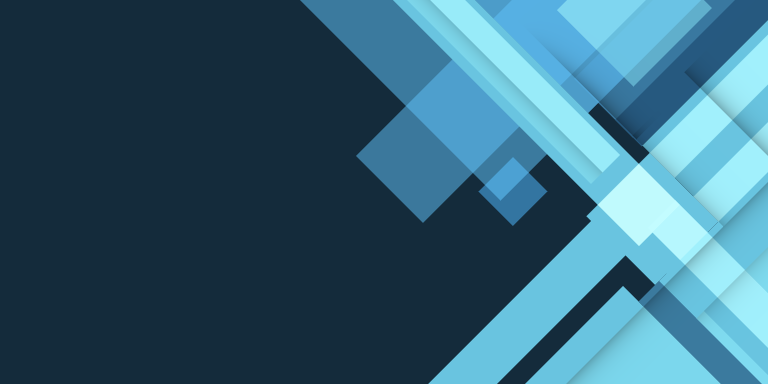
Write a Shadertoy shader that draws this background.

```glsl
// Overlapping translucent panes on a dark ground, all turned by 45 degrees.
// Diagonal coordinates make every pane an axis-aligned box; panes are blended
// back to front, and soft creases add the shadows along their edges.

#define NIGHT vec3(0.08, 0.17, 0.23)
#define NAVY  vec3(0.15, 0.35, 0.50)
#define STEEL vec3(0.23, 0.48, 0.62)
#define AZURE vec3(0.27, 0.57, 0.76)
#define SKY   vec3(0.38, 0.77, 0.99)
#define CYAN  vec3(0.41, 0.77, 0.88)
#define AQUA  vec3(0.50, 0.86, 0.94)
#define ICE   vec3(0.63, 0.94, 0.99)
#define FROST vec3(0.77, 0.99, 1.00)
#define FAR   400.0
#define SHADOW_WIDTH 3.2

// Diagonal position: x grows down-right, y grows up-right.
// One unit is a hundredth of the canvas height.
vec2 diag;
float pixel;

// Smooth coverage of the box between two diagonal corners.
float boxMask(vec2 lo, vec2 hi) {
    vec2 d = abs(diag - 0.5 * (lo + hi)) - 0.5 * (hi - lo);
    return clamp(0.5 - max(d.x, d.y) / pixel, 0.0, 1.0);
}

void pane(inout vec3 color, vec2 lo, vec2 hi, vec3 tint, float alpha) {
    color = mix(color, tint, alpha * boxMask(lo, hi));
}

// Shadow inside a box, fading with distance from the edge.
void crease(inout vec3 color, vec2 lo, vec2 hi, float fromEdge, float strength) {
    float fade = exp(-max(fromEdge, 0.0) / SHADOW_WIDTH);
    color *= 1.0 - strength * fade * boxMask(lo, hi);
}

// Steel blue panes of the upper middle.
void upperPanes(inout vec3 color) {
    pane(color, vec2(-FAR, 78.1), vec2(182.6, FAR), STEEL, 1.0);
    pane(color, vec2(170.0, 129.0), vec2(200.5, FAR), AZURE, 0.75);
    pane(color, vec2(191.4, 129.0), vec2(205.2, FAR), NAVY, 1.0);
    pane(color, vec2(133.3, 52.1), vec2(168.2, FAR), SKY, 0.5);
    pane(color, vec2(-FAR, 123.7), vec2(182.6, FAR), SKY, 0.45);
    pane(color, vec2(147.7, 142.4), vec2(187.5, 183.3), AQUA, 0.55);
    pane(color, vec2(147.7, 142.4), vec2(168.2, 183.3), ICE, 0.35);
    crease(color, vec2(140.0, 129.5), vec2(202.0, 160.0), diag.y - 129.5,
           0.32 * smoothstep(140.0, 185.0, diag.x));

    // Small square with its lit corner.
    pane(color, vec2(174.5, 74.7), vec2(192.4, 92.7), vec3(0.20, 0.46, 0.63), 1.0);
    pane(color, vec2(174.5, 78.1), vec2(182.6, 92.7), SKY, 0.55);
}

// Bands rising from the lower edge.
void lowerPanes(inout vec3 color) {
    pane(color, vec2(211.5, -FAR), vec2(229.4, 97.0), CYAN, 1.0);
    pane(color, vec2(236.7, -FAR), vec2(FAR, 87.8), CYAN, 1.0);
    pane(color, vec2(247.4, -FAR), vec2(FAR, 87.8), AQUA, 0.8);
    pane(color, vec2(244.8, 87.8), vec2(FAR, 102.3), STEEL, 1.0);
    pane(color, vec2(244.8, 98.5), vec2(FAR, FAR), CYAN, 1.0);
    pane(color, vec2(264.3, 98.5), vec2(FAR, FAR), AQUA, 1.0);
}

// Bright stripes of the right-hand corner.
void cornerPanes(inout vec3 color) {
    pane(color, vec2(205.2, 129.4), vec2(249.0, FAR), CYAN, 1.0);
    pane(color, vec2(209.0, 96.4), vec2(244.8, 129.4), CYAN, 1.0);
    for (int i = 0; i < 2; i++) {
        float start = 209.0 + 22.8 * float(i);
        pane(color, vec2(start, 129.4), vec2(start + 13.0, FAR), ICE, 1.0);
    }
    crease(color, vec2(200.0, 129.4), vec2(247.4, 150.0), diag.y - 129.4, 0.18);
    crease(color, vec2(197.0, 159.4), vec2(247.4, FAR), diag.y - 159.4, 0.28);
}

// Long bright band running down to the right.
void longBand(inout vec3 color) {
    pane(color, vec2(-FAR, 102.3), vec2(FAR, 123.7), CYAN, 1.0);
    pane(color, vec2(-FAR, 106.0), vec2(201.8, 121.1), AQUA, 1.0);
    pane(color, vec2(-FAR, 112.0), vec2(201.8, 121.1), ICE, 0.75);
    crease(color, vec2(-FAR, 106.0), vec2(201.8, 112.0), 112.0 - diag.y, 0.15);
    pane(color, vec2(228.0, 109.4), vec2(FAR, 123.7), ICE, 1.0);

    // Crossing where the bands overlap.
    pane(color, vec2(209.0, 102.3), vec2(230.5, 123.7), FROST, 0.95);
    pane(color, vec2(230.5, 109.4), vec2(244.8, 123.7), FROST, 0.6);
}

void mainImage(out vec4 fragColor, in vec2 fragCoord) {
    vec2 p = 100.0 * fragCoord / iResolution.y;
    float drop = 100.0 - p.y;
    diag = vec2(p.x + drop, p.x - drop);
    pixel = 141.4 / iResolution.y;

    vec3 color = NIGHT;
    upperPanes(color);
    lowerPanes(color);
    cornerPanes(color);
    longBand(color);

    // Shadows cast over the lower right panes.
    crease(color, vec2(247.4, -FAR), vec2(264.3, FAR), diag.x - 247.4, 0.25);
    crease(color, vec2(264.3, 98.5), vec2(FAR, FAR), diag.x - 264.3, 0.15);

    fragColor = vec4(color, 1.0);
}
```
